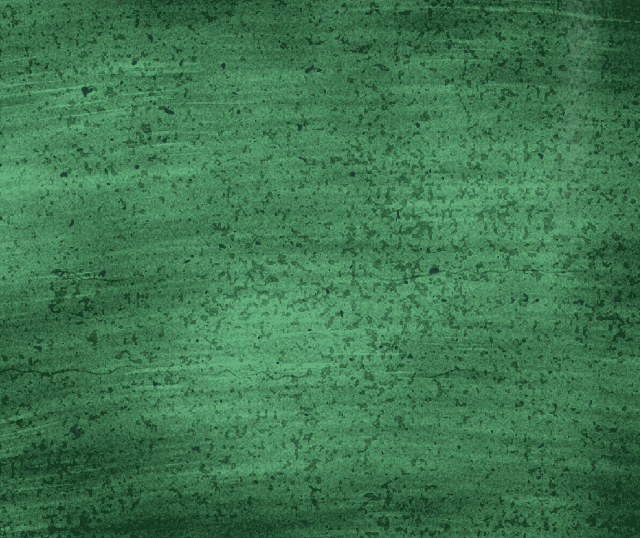
This texture is drawn by a WebGL 1 fragment shader. Its source:

```glsl
precision highp float;
// Weathered green painted plaster with arched brush strokes, pits, cracks and scuffs.
uniform vec2 u_resolution;

const vec3 DEEP_GREEN = vec3(0.11, 0.27, 0.16);
const vec3 PALE_GREEN = vec3(0.36, 0.64, 0.45);
const vec3 SPOT_TEAL = vec3(0.08, 0.21, 0.16);
const vec3 SCUFF_GREY = vec3(0.46, 0.63, 0.52);

float hash(vec2 p) {
  vec3 q = fract(p.xyx * vec3(0.1031, 0.1030, 0.0973));
  q += dot(q, q.yzx + 33.33);
  return fract((q.x + q.y) * q.z);
}

float noise(vec2 p) {
  vec2 cell = floor(p);
  vec2 f = fract(p);
  f = f * f * (3.0 - 2.0 * f);
  float low = mix(hash(cell), hash(cell + vec2(1.0, 0.0)), f.x);
  float high = mix(hash(cell + vec2(0.0, 1.0)), hash(cell + 1.0), f.x);
  return mix(low, high, f.y);
}

float fbm(vec2 p) {
  float sum = 0.0;
  float amp = 0.533;
  for (int i = 0; i < 4; i++) {
    sum += amp * noise(p);
    p = p * 2.03 + 17.3;
    amp *= 0.5;
  }
  return sum;
}

// Soft elliptical patch, 1 at its centre
float patchAt(vec2 p, vec2 centre, vec2 size) {
  vec2 d = (p - centre) / size;
  return exp(-dot(d, d));
}

// Irregular small pits; density shifts the threshold
float pits(vec2 p, float density) {
  float n = 0.6 * noise(p * 125.0) + 0.4 * noise(p * 245.0 + 31.0);
  return smoothstep(0.62, 0.73, n + density);
}

// Sparse round chips with ragged rims, scattered on a grid
float chips(vec2 p, float scale, float share) {
  vec2 g = p * scale + 0.35 * (vec2(noise(p * 90.0), noise(p * 90.0 + 50.0)) - 0.5) * 0.6;
  vec2 cell = floor(g);
  float cover = 0.0;
  for (int y = -1; y <= 1; y++) {
    for (int x = -1; x <= 1; x++) {
      vec2 id = cell + vec2(float(x), float(y));
      vec2 centre = id + vec2(hash(id + 3.1), hash(id + 71.7));
      float radius = mix(0.04, 0.13, pow(hash(id + 140.3), 3.0));
      float disc = 1.0 - smoothstep(radius * 0.7, radius * 1.3, length(g - centre));
      cover = max(cover, disc * step(hash(id + 211.9), share));
    }
  }
  return cover;
}

// Broken hairline cracks that wander across the width
float cracks(vec2 p) {
  float cover = 0.0;
  for (int i = 0; i < 3; i++) {
    float k = float(i);
    float path = 0.3 + 0.19 * k + 0.07 * (fbm(vec2(p.x * 3.0, 9.0 + 13.0 * k)) - 0.5)
               + 0.014 * (noise(vec2(p.x * 45.0, k * 7.0)) - 0.5);
    float broken = smoothstep(0.38 + 0.12 * k, 0.6 + 0.12 * k, noise(vec2(p.x * 6.0, k * 5.0 + 2.0)));
    cover = max(cover, broken * (1.0 - smoothstep(0.0006, 0.0026, abs(p.y - path))));
  }
  return cover;
}

void main() {
  vec2 p = gl_FragCoord.xy / u_resolution.y;
  float side = gl_FragCoord.x / u_resolution.x;

  // Brush coordinates follow a shallow arch
  vec2 brush = vec2(p.x, p.y + 0.12 * (p.x - 0.7) * (p.x - 0.7));
  brush.y += 0.05 * (fbm(p * vec2(1.6, 3.0) + 5.0) - 0.5);

  // Broad light and shade
  float tone = 0.60 + 0.85 * (fbm(brush * vec2(2.2, 6.5) + 8.0) - 0.5);
  tone += 0.45 * (fbm(p * 6.0 + 40.0) - 0.5);
  tone += 0.22 * patchAt(p, vec2(0.75, 0.48), vec2(0.45, 0.2));
  tone += 0.17 * patchAt(p, vec2(0.28, 0.76), vec2(0.25, 0.1));
  tone += 0.15 * patchAt(p, vec2(0.0, 0.55), vec2(0.22, 0.2));
  tone -= 0.16 * patchAt(p, vec2(0.28, 0.45), vec2(0.16, 0.09));
  tone -= 0.30 * smoothstep(0.84, 1.0, side) + 0.22 * smoothstep(0.78, 1.0, p.y);
  tone -= 0.16 * smoothstep(0.28, 0.0, p.y);

  // Fine bristle streaks and bright dry strokes
  float bristle = 0.55 * noise(brush * vec2(9.0, 150.0)) + 0.45 * noise(brush * vec2(4.0, 62.0) + 20.0);
  tone += 0.46 * (bristle - 0.5);
  float dryPatch = smoothstep(0.52, 0.7, fbm(brush * vec2(3.0, 9.0) + 61.0));
  tone += 0.32 * dryPatch * smoothstep(0.62, 0.85, noise(brush * vec2(7.0, 210.0) + 4.0));

  // Grain, pits and cracks
  tone += 0.34 * (noise(p * 330.0) - 0.5) + 0.26 * (hash(floor(p * 430.0)) - 0.5);
  float density = 0.34 * (fbm(p * 7.0 + 90.0) - 0.5) + 0.1 * (bristle - 0.5);
  tone -= 0.42 * pits(p, density);
  tone -= 0.38 * cracks(p);
  vec3 colour = mix(DEEP_GREEN, PALE_GREEN, clamp(tone, -0.12, 1.15));

  // Pale rubbed band down the right side
  float scuffX = 1.04 + 0.1 * (p.y - 0.5) + 0.03 * (noise(vec2(p.y * 7.0, 2.0)) - 0.5);
  float scuff = exp(-pow((p.x - scuffX) / 0.03, 2.0)) * smoothstep(0.45, 0.75, p.y);
  colour = mix(colour, SCUFF_GREY, 0.5 * scuff * noise(p * 190.0 + 12.0));

  // Dark chips, many small and a few large
  float chip = max(chips(p, 28.0, 0.3), chips(p + 4.0, 11.0, 0.18));
  gl_FragColor = vec4(mix(colour, SPOT_TEAL, 0.85 * chip), 1.0);
}
```
